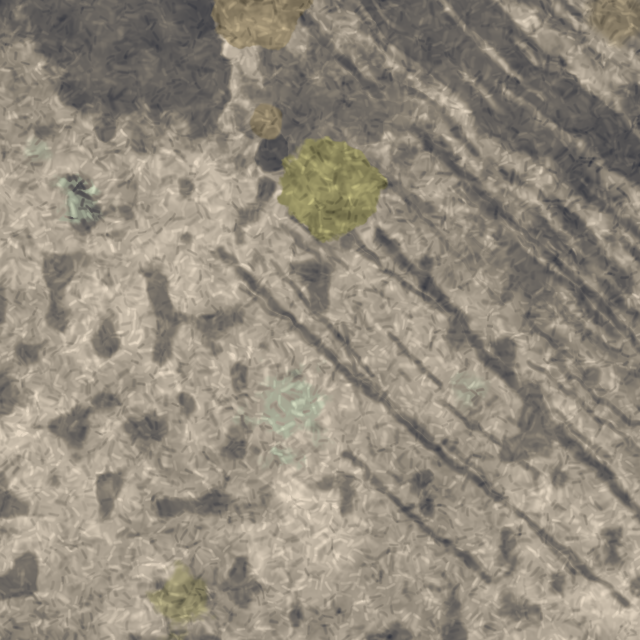
A WebGL 1 fragment shader for this texture:

```glsl
precision highp float;
uniform vec2 u_resolution;
const vec3 SHADE = vec3(0.20, 0.21, 0.245);
const vec3 EARTH = vec3(0.55, 0.515, 0.46);
const vec3 STRAW = vec3(0.90, 0.845, 0.765);
const vec3 OLIVE = vec3(0.56, 0.54, 0.37);
const vec3 TAN = vec3(0.55, 0.50, 0.40);
const vec3 SAGE = vec3(0.61, 0.645, 0.56);
const vec2 ALONG = vec2(0.74, -0.673);
const vec2 ACROSS = vec2(0.673, 0.74);

vec2 hash2(vec2 p) {
  vec3 q = fract(p.xyx * vec3(0.1031, 0.1030, 0.0973));
  q += dot(q, q.yzx + 33.33);
  return fract((q.xx + q.yz) * q.zy);
}
float noise(vec2 p) {
  vec2 i = floor(p), f = fract(p);
  f = f * f * (3.0 - 2.0 * f);
  float low = mix(hash2(i).x, hash2(i + vec2(1.0, 0.0)).x, f.x);
  float high = mix(hash2(i + vec2(0.0, 1.0)).x, hash2(i + 1.0).x, f.x);
  return mix(low, high, f.y);
}
float fbm(vec2 p) {
  float sum = 0.0, gain = 0.53;
  for (int i = 0; i < 4; i++) {
    sum += gain * noise(p);
    p = mat2(1.6, 1.2, -1.2, 1.6) * p + 7.3;
    gain *= 0.5;
  }
  return sum;
}
float segment(vec2 p, vec2 a, vec2 b) {
  vec2 d = b - a;
  return length(p - a - d * clamp(dot(p - a, d) / dot(d, d), 0.0, 1.0));
}
// Light and dark blades lying in random directions
float blades(vec2 p, float scale) {
  p *= scale;
  float sum = 0.0;
  for (int i = 0; i < 9; i++) {
    vec2 id = floor(p) + vec2(mod(float(i), 3.0), floor(float(i) / 3.0)) - 1.0;
    vec2 r = hash2(id + scale), s = hash2(id + scale + 91.7);
    vec2 axis = vec2(cos(s.x * 6.2832), sin(s.x * 6.2832)) * 0.42;
    vec2 c = id + 0.2 + 0.6 * r;
    sum += (s.y * 2.0 - 1.0) * (1.0 - smoothstep(0.03, 0.34, segment(p, c - axis, c + axis)));
  }
  return sum;
}
float branch(vec2 p, vec2 a, vec2 b, float width) {
  return 1.0 - smoothstep(width * 0.15, width, segment(p, a, b));
}
float clump(vec2 p, vec2 center, vec2 radius, float rough, float soft) {
  float d = length((p - center) / radius) + rough * (fbm(p * 32.0) - 0.5);
  return 1.0 - smoothstep(1.0 - soft, 1.0 + soft, d);
}
// Broad tree shade and the streaks cast by its crown
float canopyShade(vec2 p, float grain) {
  float ragged = fbm(p * 26.0) - 0.5;
  float rim = 0.79 + 0.16 * (1.0 - smoothstep(0.0, 0.17, p.x));
  float left = smoothstep(-0.04, 0.05, p.y - rim + 0.12 * ragged - 0.01 * grain);
  left *= 1.0 - smoothstep(-0.006, 0.006, p.x - 0.355 + 0.07 * ragged);
  vec2 q = p + 0.02 * (vec2(noise(p * 18.0), noise(p * 18.0 + 40.0)) - 0.5);
  float u = dot(q, ALONG), v = dot(q, ACROSS);
  float streak = 0.5 * noise(vec2(u * 5.0, v * 34.0)) + 0.5 * noise(vec2(u * 9.0, v * 75.0));
  float zone = smoothstep(0.86, 1.04, v) * smoothstep(0.42, 0.58, p.x);
  float band = 0.2 * exp(-pow((v - 1.19) / 0.05, 2.0));
  float right = zone * smoothstep(0.28, 0.68, streak + band + 0.35 * ragged - 0.05 * grain);
  return max(left * (0.92 + 0.3 * ragged), right * 0.9);
}
// Long trunk shadows with thin broken twigs beside them
float branchShade(vec2 p) {
  vec2 q = p + 0.012 * (vec2(noise(p * 9.0), noise(p * 9.0 + 40.0)) - 0.5);
  q += 0.009 * (vec2(noise(p * 60.0), noise(p * 60.0 + 70.0)) - 0.5);
  float s = branch(q, vec2(0.34, 0.61), vec2(0.56, 0.40), 0.012);
  s = max(s, 0.85 * branch(q, vec2(0.56, 0.40), vec2(0.98, 0.06), 0.010));
  s = max(s, branch(q, vec2(0.59, 0.63), vec2(1.0, 0.2), 0.016));
  s = max(s, branch(q, vec2(0.46, 0.98), vec2(1.0, 0.46), 0.014));
  s = max(s, 0.8 * branch(q, vec2(0.54, 0.29), vec2(0.77, 0.09), 0.010));
  s = max(s, 0.7 * branch(q, vec2(0.54, 0.49), vec2(0.556, 0.41), 0.008));
  for (int i = 0; i < 18; i++) {
    vec2 r = hash2(vec2(float(i), 5.0)), t = hash2(vec2(float(i), 29.0));
    vec2 a = ACROSS * (0.66 + 0.02 * float(i)) + ALONG * (-0.15 + 0.5 * r.x);
    vec2 b = a + (ALONG + ACROSS * 0.2 * (t.x - 0.5)) * (0.1 + 0.22 * r.y);
    s = max(s, (0.5 + 0.3 * t.y) * branch(q, a, b, 0.008));
  }
  return s * (0.6 + 0.5 * noise(p * 38.0));
}

void main() {
  vec2 p = gl_FragCoord.xy / u_resolution;
  vec2 bent = p + 0.009 * vec2(noise(p * 45.0), noise(p * 45.0 + 30.0));
  float grain = 0.7 * blades(bent, 54.0) + 0.6 * blades(bent + 3.1, 88.0);
  float mottle = fbm(p * 30.0) - 0.5;
  // Ground tone, then shade
  float tone = 0.67 + 0.25 * grain + 0.42 * (fbm(p * 6.0) - 0.5) + 0.35 * mottle;
  float shade = max(canopyShade(p, grain), branchShade(p));
  float tufts = smoothstep(0.63, 0.79, 0.75 * noise(p * 24.0 + 5.0) + 0.25 * noise(p * 9.0) + 0.4 * mottle);
  shade = max(shade, 0.75 * tufts);
  shade = max(shade, 0.6 * clump(p, vec2(0.52, 0.83), vec2(0.15, 0.09), 2.0, 0.3));
  shade = max(shade, 0.95 * clump(p, vec2(0.425, 0.76), vec2(0.025, 0.03), 0.8, 0.15));
  tone = clamp(mix(tone, tone * 0.5 - 0.13, shade), 0.0, 1.0);
  vec3 color = mix(SHADE, EARTH, min(tone * 2.0, 1.0));
  color = mix(color, STRAW, max(tone * 2.0 - 1.0, 0.0));
  // Pale shrubs with loose edges
  float sage = clump(p, vec2(0.45, 0.36), vec2(0.05, 0.058), 2.2, 0.3);
  sage = max(sage, clump(p, vec2(0.125, 0.69), vec2(0.038, 0.028), 2.2, 0.3));
  sage = max(sage, 0.7 * clump(p, vec2(0.06, 0.765), vec2(0.02), 1.6, 0.4));
  sage = max(sage, 0.6 * clump(p, vec2(0.74, 0.39), vec2(0.025), 1.6, 0.4));
  color = mix(color, SAGE * (1.0 + 0.32 * grain), 0.8 * sage * smoothstep(-0.5, 0.2, grain));
  // Dense bushes with crisp edges
  float leaf = 1.0 + 0.3 * grain + 0.5 * mottle;
  float olive = clump(p, vec2(0.515, 0.71), vec2(0.077, 0.075), 0.5, 0.04);
  olive = max(olive, 0.65 * clump(p, vec2(0.28, 0.06), vec2(0.035, 0.04), 2.0, 0.3));
  float dry = clump(p, vec2(0.405, 0.985), vec2(0.075, 0.06), 0.5, 0.04);
  dry = max(dry, clump(p, vec2(0.415, 0.81), vec2(0.024, 0.027), 0.6, 0.1));
  dry = max(dry, 0.8 * clump(p, vec2(0.965, 0.98), vec2(0.05, 0.045), 0.8, 0.3));
  color = mix(mix(color, OLIVE * leaf, olive), TAN * leaf, dry);
  gl_FragColor = vec4(color, 1.0);
}
```
